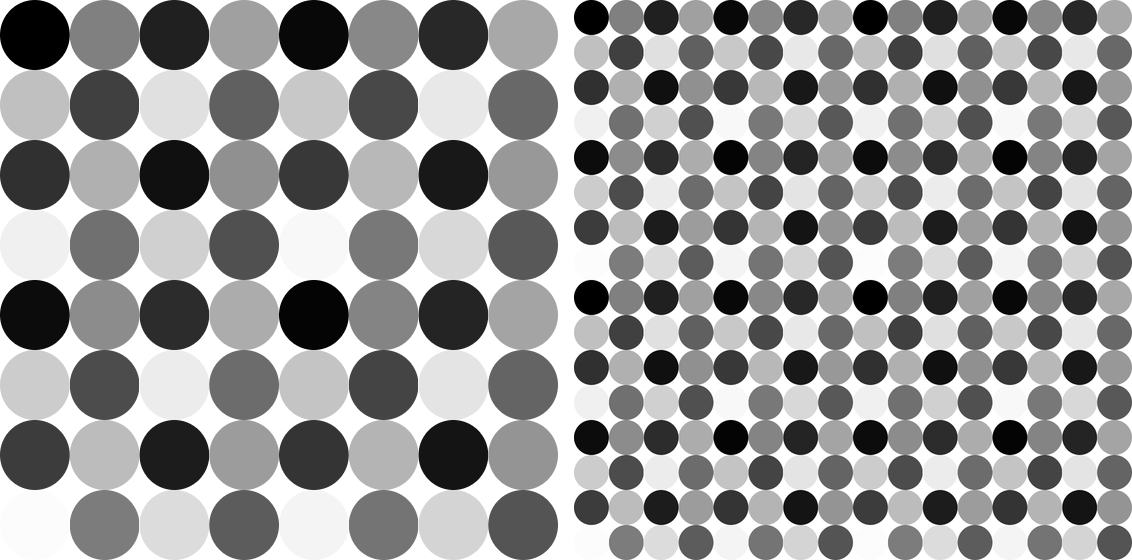
Left: one tile. Right: repeated 2 by 2.
Write a Shadertoy shader that draws this pattern.

```glsl
// Eight by eight grid of touching grey discs, shaded by an ordered-dither matrix.

const int   LEVELS     = 3;                       // matrix order: 2^LEVELS discs per side
const float DISCS      = float(1 << LEVELS);      // discs across and down
const float RADIUS     = 0.5;                     // disc radius in cells
const float GREY_STEP  = 4.0 / 255.0;             // brightness per matrix rank
const vec3  BACKGROUND = vec3(1.0);

// Rank of a cell in the recursive dither matrix; the lowest bits weigh the most.
int ditherRank(ivec2 cell) {
    int rank = 0;
    for (int i = 0; i < LEVELS; i++) {
        ivec2 bits = (cell >> i) & 1;
        rank = rank * 4 + 2 * (bits.x ^ bits.y) + bits.y;
    }
    return rank;
}

void mainImage(out vec4 fragColor, in vec2 fragCoord) {
    // Cell coordinates, with rows counted from the top.
    vec2 uv = fragCoord / iResolution.xy;
    vec2 grid = vec2(uv.x, 1.0 - uv.y) * DISCS;
    ivec2 cell = ivec2(mod(floor(grid), DISCS));

    // Disc coverage, smoothed over one pixel.
    float pixel = DISCS / min(iResolution.x, iResolution.y);
    float edge = length(fract(grid) - 0.5) - RADIUS;
    float coverage = clamp(0.5 - edge / pixel, 0.0, 1.0);

    vec3 discColor = vec3(float(ditherRank(cell)) * GREY_STEP);
    fragColor = vec4(mix(BACKGROUND, discColor, coverage), 1.0);
}
```
